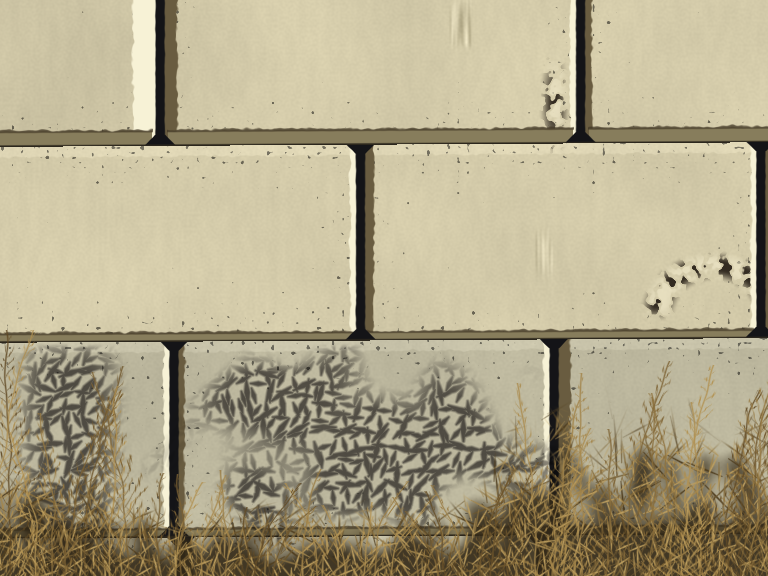
Write a WebGL 2 fragment shader that draws this texture.

```glsl
#version 300 es
precision highp float;
// Sunlit wall of large bevelled concrete blocks in running bond, behind dry golden weeds.
uniform vec2 u_resolution;
out vec4 outColor;

float hash(vec2 c) { return fract(sin(dot(c, vec2(127.1, 311.7))) * 43758.55); }

float gradientNoise(vec2 p) {
  vec2 cell = floor(p), f = fract(p), w = f * f * (3.0 - 2.0 * f);
  vec4 corner;
  for (int i = 0; i < 4; i++) {
    vec2 o = vec2(i & 1, i >> 1);
    float a = 6.2832 * hash(cell + o);
    corner[i] = dot(vec2(cos(a), sin(a)), f - o);
  }
  return mix(mix(corner.x, corner.y, w.x), mix(corner.z, corner.w, w.x), w.y);
}

// Coverage where x lies below an edge, softened by one pixel or more
float below(float x, float edge, float soft) {
  float s = max(soft, 1.0 / u_resolution.y);
  return 1.0 - smoothstep(edge - s, edge + s, x);
}

// Short tapered leaves or straws, one per jittered cell
float twigs(vec2 p, float size, float lean, float width, float soft) {
  float cover = 0.0;
  for (int k = 0; k < 9; k++) {
    vec2 cell = floor(p / size) + vec2(k % 3 - 1, k / 3 - 1);
    vec2 jitter = vec2(hash(cell), hash(cell + 37.0));
    float a = lean + (hash(cell + 71.0) - 0.5) * 2.4;
    vec2 dir = vec2(sin(a), cos(a)), d = p / size - cell - 0.2 - 0.6 * jitter;
    float along = clamp(dot(d, dir), -0.6, 0.6);
    float taper = width * (1.0 - abs(along));
    cover = max(cover, below(length(d - along * dir) * size, taper, soft));
  }
  return cover;
}

// Upright weed: curved stem, rising side branches, seeds along the branches
float weed(vec2 p, float baseX, float height, float seed) {
  float t = p.y / height;
  float dx = p.x - baseX - (hash(vec2(seed, 3.0)) - 0.4) * 0.16 * t * t
           - 0.012 * gradientNoise(vec2(p.y * 16.0, seed * 3.7));
  float reach = abs(dx), slope = 0.9 + hash(vec2(seed, 5.0));
  float s = (p.y - reach * slope) / 0.021 + 0.25 * sign(dx) + seed * 0.37
          + 0.8 * gradientNoise(p * 35.0 + seed);
  float side = hash(vec2(floor(s), seed + sign(dx)));
  float len = (0.006 + height * 0.2 * (1.0 - t)) * (0.3 + 0.7 * side);
  float off = abs(fract(s) - 0.5) * 0.021 / sqrt(1.0 + slope * slope);
  float branch = 0.75 * below(off, 0.0007, 0.0) * below(reach, len, 0.0);
  vec2 bead = vec2((fract(reach / 0.008 + side) - 0.5) * 0.011, off);
  float seeds = below(length(bead), 0.0022, 0.0) * below(reach, len, 0.003)
              * smoothstep(0.2, 0.5, reach / len);
  float stem = below(reach, 0.0012, 0.0);
  return max(max(branch, seeds), stem) * step(t, 1.0);
}

vec3 wall(vec2 p) {
  // Three courses, each shifted and slightly wider toward the top
  float v = p.y - 0.405 - 0.006 * p.x, row = floor(v / 0.34);
  v -= row * 0.34;
  float pitch = 0.695 + 0.035 * row;
  float x = p.x - (row == 0.0 ? 0.626 : 0.29 - 0.012 * row);
  float col = floor(x / pitch), u = x - col * pitch;
  float rough = gradientNoise(p * 90.0) * 0.004 + gradientNoise(p * 34.0) * 0.003;
  float right = pitch - u, joint = min(u, right);

  // Cast face with broad stains and fine grain
  vec3 color = mix(vec3(0.83, 0.795, 0.665), vec3(0.74, 0.72, 0.62), step(row, -0.5));
  color *= 1.0 + 0.05 * gradientNoise(p * 5.0) + 0.025 * gradientNoise(p * vec2(60.0, 22.0))
         + 0.03 * gradientNoise(p * 210.0) - 0.04 * below(p.x, 0.25, 0.2) * step(0.5, row);
  float edge = min(min(joint, v), 0.34 - v);
  float pits = smoothstep(0.36, 0.5, gradientNoise(p * 115.0) - edge * 2.5 + 0.06);
  color *= 1.0 - 0.5 * pits;
  color += 0.05 * below(0.34 - v, 0.018 + rough, 0.001);

  // Vertical trowel scratches and chipped patches
  float scratch = below(abs(p.x - 0.80), 0.018, 0.004) * smoothstep(0.91, 0.93, p.y)
                + below(abs(p.x - 0.945), 0.014, 0.004) * below(abs(p.y - 0.56), 0.035, 0.02);
  color += 0.28 * scratch * gradientNoise(p * vec2(150.0, 12.0));
  float chip = gradientNoise(p * 48.0) + 0.5 * gradientNoise(p * 110.0);
  float arc = abs(length((p - vec2(1.24, 0.455)) * vec2(0.85, 1.0)) - 0.083);
  float damage = below(arc, 0.017, 0.012) * smoothstep(0.44, 0.47, p.y);
  damage = max(damage, below(length((p - vec2(0.963, 0.82)) * vec2(2.2, 0.6)), 0.035, 0.03));
  color = mix(color, vec3(0.95, 0.92, 0.80), damage * smoothstep(0.0, 0.2, chip) * 0.6);
  color = mix(color, vec3(0.20, 0.17, 0.13), damage * smoothstep(0.12, 0.24, -chip));

  // Bevels: sunlit right, brown left, olive underside with a crumbled lip
  float litWidth = row > 0.5 && col < -0.5 ? 0.047 : 0.018;
  color = mix(color, vec3(0.97, 0.95, 0.84), below(right, litWidth + rough, 0.0));
  float shadeWidth = 0.018 + 0.014 * hash(vec2(col, row + 4.0));
  color = mix(color, vec3(0.41, 0.36, 0.25), below(u, shadeWidth + rough, 0.0));
  float under = (row > 0.5 ? 0.026 : 0.015) + rough * 0.5;
  float lip = below(abs(v - under), 0.0022 + rough * 0.4, 0.0) * step(0.012, joint);
  color = mix(color, vec3(0.53, 0.49, 0.36), below(v, under, 0.0) * step(0.014, joint));
  color = mix(color, vec3(0.25, 0.21, 0.14), lip * 0.75);

  // Dark joints, widening at the clipped corners
  float gap = 0.008 + max(0.0, 0.02 - v) + max(0.0, v - 0.324) + rough * 0.25;
  color = mix(color, vec3(0.08, 0.08, 0.09), below(joint, gap, 0.0));
  return mix(color, vec3(0.17, 0.15, 0.11), below(v, 0.0025, 0.0));
}

void main() {
  vec2 p = gl_FragCoord.xy / u_resolution.y;
  vec3 color = wall(p);

  // Blurred leaf shadows slanting over the lowest course
  float clump = gradientNoise(p * 8.0 + 3.0) * 0.7 + 0.75
              - length((p - vec2(0.63, 0.22)) * vec2(2.3, 3.6));
  clump = max(clump, 0.45 * below(abs(p.x - 0.12), 0.08, 0.06) * below(p.y, 0.4, 0.06));
  float leaves = max(twigs(p, 0.034, 0.9, 0.006, 0.003), twigs(p + 5.0, 0.022, 0.7, 0.005, 0.003));
  float shade = leaves * smoothstep(0.05, 0.45, clump) * below(p.y, 0.40, 0.006);
  color = mix(color, color * vec3(0.42, 0.41, 0.42), shade);

  // Dark undergrowth and ground, rising at both sides
  float rise = 0.10 + 0.09 * below(p.x, 0.15, 0.2) + 0.14 * smoothstep(0.72, 0.98, p.x);
  float ragged = p.y / rise + 0.55 * gradientNoise(p * vec2(22.0, 13.0));
  color = mix(color, vec3(0.20, 0.16, 0.09), below(ragged, 0.62, 0.3) * 0.9);

  // Tangled straw, from shaded to sunlit
  for (int i = 0; i < 5; i++) {
    float k = float(i);
    float straw = twigs(p + k * 7.3, 0.055 - 0.007 * k, 0.25 * sin(k * 2.0), 0.0016, 0.0);
    vec3 tint = mix(vec3(0.31, 0.24, 0.12), vec3(0.74, 0.62, 0.37), k / 4.0);
    color = mix(color, tint, straw * below(ragged, 1.0 - 0.04 * k, 0.25));
  }

  // Seeded weeds: tall at left and right, low in the middle
  for (int i = 0; i < 44; i++) {
    float k = float(i), baseX = (k * 0.618 - floor(k * 0.618)) * 1.4 - 0.03;
    float tall = 0.17 + 0.22 * below(baseX, 0.28, 0.13) + 0.24 * smoothstep(0.75, 1.05, baseX);
    float height = tall * (0.6 + 0.5 * hash(vec2(k, 9.0)));
    vec3 tint = mix(vec3(0.36, 0.27, 0.13), vec3(0.72, 0.59, 0.33), hash(vec2(k, 2.0)));
    color = mix(color, tint, 0.9 * weed(p, baseX, height, k));
  }
  outColor = vec4(color, 1.0);
}
```
